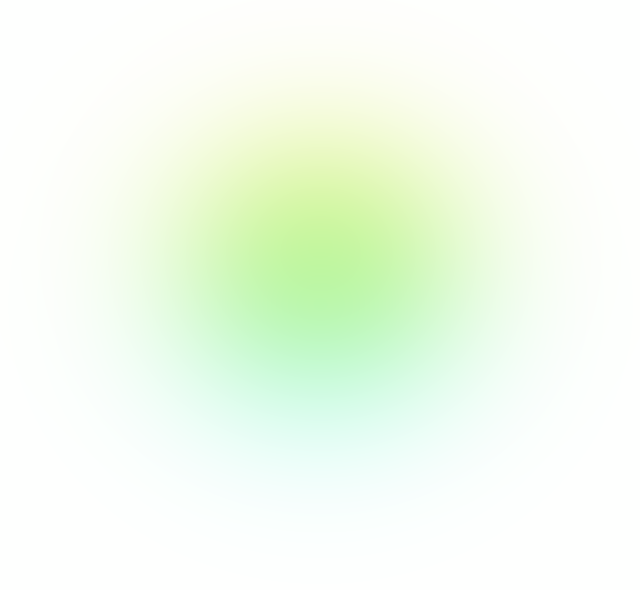
Give the GLSL for this background, as a Shadertoy shader.

```glsl
const vec3 PAPER = vec3(0.997, 0.999, 0.996);

// Light absorbed by the glow, one value per colour channel
const vec3 ABSORPTION = vec3(0.262, 0.034, 0.372);
const float CENTER_X = 0.501;
const vec3 CENTER_Y = vec3(0.484, 0.57, 0.58);
const float SPREAD_X = 0.174;
const vec3 SPREAD_Y = vec3(0.169, 0.175, 0.160);
const float FALLOFF = 1.1;

// Soft elliptical falloff, evaluated for all three channels at once
vec3 softGlow(vec2 uv) {
    float dx = (uv.x - CENTER_X) / SPREAD_X;
    vec3 dy = (uv.y - CENTER_Y) / SPREAD_Y;
    vec3 distanceSquared = 0.5 * (dx * dx + dy * dy);
    return exp(-pow(distanceSquared, vec3(FALLOFF)));
}

void mainImage(out vec4 fragColor, in vec2 fragCoord) {
    vec2 uv = fragCoord / iResolution.xy;

    // Offset channel centers turn the glow from lime above to mint below
    vec3 color = PAPER - ABSORPTION * softGlow(uv);
    fragColor = vec4(clamp(color, 0.0, 1.0), 1.0);
}
```
